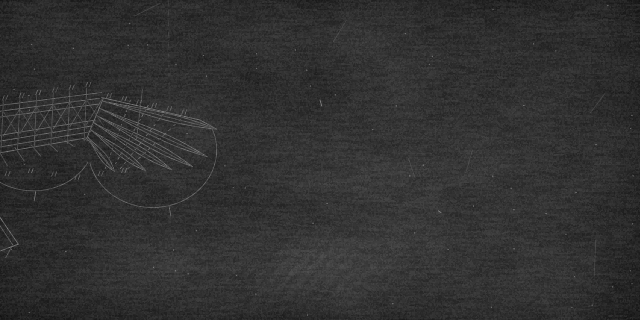
A Shadertoy shader for this texture:

```glsl
// A dark slate board with a chalk drafting of a ribbed wing at the left.
// Soft ellipses and layered sines shade the slate, cellular noise gives grain
// and dust; segments, leaf shapes and elliptic arcs make the chalk strokes.

#define GRID 384.0        // design units per canvas height, y runs downward
#define SLATE 0.172       // base tone of the board
#define CLOUD 0.013       // strength of the wiped clouds
#define GRAIN 0.062       // strength of the fine grain
#define STREAK 0.038      // strength of the horizontal streaks
#define CHALK 0.62        // tone of full chalk
#define LINE_HALF 0.42    // half width of a chalk line

float unitsPerPixel;
float chalk = 0.0;

vec2 hash2(vec2 c) {
    vec3 h = fract(c.xyx * vec3(0.1031, 0.103, 0.0973));
    h += dot(h, h.yzx + 33.33);
    return fract((h.xx + h.yz) * h.zy);
}

// Distance to the nearest scattered point, and a random value of its cell
vec2 cellular(vec2 p) {
    vec2 best = vec2(9.0, 0.0);
    for (int k = 0; k < 9; k++) {
        vec2 c = floor(p) + vec2(k % 3 - 1, k / 3 - 1), r = hash2(c);
        float d = length(c + 0.15 + 0.7 * r - p);
        if (d < best.x) best = vec2(d, fract(r.x * 17.3 + r.y * 31.7));
    }
    return best;
}

float layeredSines(vec2 p) {
    float sum = 0.0, amp = 1.0;
    for (int i = 0; i < 5; i++) {
        p = mat2(0.8, 0.6, -0.6, 0.8) * p * 1.7 + 1.3;
        p += 0.6 * sin(p.yx * 0.8);
        sum += amp * sin(p.x) * sin(p.y);
        amp *= 0.68;
    }
    return sum;
}

// Adds a stroke at distance d from its axis
void stroke(float tone, float d) {
    chalk = max(chalk, tone * clamp(0.5 + (LINE_HALF - d) / unitsPerPixel, 0.0, 1.0));
}

void line(float tone, vec2 p, vec2 a, vec2 b) {
    p -= a;
    b -= a;
    stroke(tone, length(p - b * clamp(dot(p, b) / dot(b, b), 0.0, 1.0)));
}

void arc(float tone, vec2 p, vec2 c, vec2 r) {
    vec2 v = (p - c) / r;
    float len = max(length(v), 0.01);
    stroke(tone, abs(len - 1.0) * len / max(length(v / r), 0.0001));
}

// Leaf outline with a centre rib
void feather(vec2 p, vec2 root, vec2 tip) {
    vec2 v = tip - root;
    float h = clamp(dot(p - root, v) / dot(v, v), 0.0, 1.0);
    float d = length(p - root - v * h);
    stroke(0.85, abs(d - 4.2 * sin(3.1416 * pow(h, 1.4))));
    stroke(0.65, d);
}

void ticks(vec2 p, vec2 a) {
    line(0.8, p, a, a + vec2(2, -5));
    line(0.8, p, a + vec2(4, 0), a + vec2(6, -5));
}

void wing(vec2 p) {
    // Long spars of the inner wing
    for (int i = 0; i < 7; i++) {
        float k = float(i), low = step(2.5, k), y = 127.0 + 7.0 * k + 15.0 * low;
        line(0.85, p, vec2(-4, y), vec2(122.0 - 2.6 * k, y - 16.0 - 3.0 * low));
    }
    // Lattice, feathers and ticks
    for (int i = 0; i < 6; i++) {
        float k = float(i);
        vec2 a = vec2(4.0 + 20.0 * k, 127.0 - 2.8 * k);
        line(0.6, p, a - vec2(0, 7), a + vec2(-3, 56));
        line(0.6, p, a + vec2(0, 36), a + vec2(19, 5));
        line(0.45, p, a + vec2(0, 7), a + vec2(20, 38));
        line(0.6, p, a + vec2(-6, 53), a + vec2(5.0, 72.0 - 3.0 * k));
        vec2 tip = vec2(260.0 - 8.0 * k - 3.3 * k * k, 206.0 - 51.0 * exp(-1.05 * k));
        feather(p, mix(vec2(122, 121), vec2(105, 164), k / 5.0), tip);
        ticks(p, vec2(3.0 + 20.0 * k, 120.0 - 3.2 * k));
        ticks(p, vec2(6.0 + 28.0 * k, 211.0 - 4.0 * sin(1.6 * k)));
        ticks(p, vec2(128.0 + 18.0 * k, 117.0 + 4.0 * k));
    }
    // Leading edge and hinge
    line(1.0, p, vec2(122, 117), vec2(240, 144));
    line(1.0, p, vec2(240, 144), vec2(260, 155));
    line(1.0, p, vec2(124, 118), vec2(104, 166));
    line(0.8, p, vec2(104, 166), vec2(134, 202));
    // Dashed cross ties
    float dash = smoothstep(-0.3, 0.3, sin(p.y * 1.1));
    for (int i = 0; i < 4; i++) {
        float k = float(i);
        vec2 a = vec2(157.0 + 21.0 * k, 119.0 + 7.0 * k);
        line(0.8 * dash, p, a, vec2(126.0 + 9.0 * k, 203));
    }
    line(0.6, p, vec2(171, 107), vec2(164, 166));
    // Braces beneath, with their cusps
    float below = step(195.0 - 0.27 * (p.x - 108.0), p.y);
    arc(0.75 * below * step(105.0, p.x), p, vec2(183, 180), vec2(77, 69));
    arc(0.75 * step(195.0, p.y), p, vec2(40, 165), vec2(74, 64));
    line(1.0, p, vec2(203, 248), vec2(205, 259));
    line(1.0, p, vec2(43, 229), vec2(41, 241));
    // Corner of a second frame
    line(1.0, p, vec2(-2, 258), vec2(22, 293));
    line(1.0, p, vec2(22, 293), vec2(-2, 302));
    line(0.7, p, vec2(-2, 268), vec2(16, 295));
    line(0.7, p, vec2(14, 296), vec2(7, 309));
}

void scratches(vec2 p) {
    vec4 marks[8] = vec4[8](vec4(567, 180, 559, 207), vec4(490, 190, 498, 213),
        vec4(726, 112, 708, 136), vec4(715, 288, 713, 331), vec4(416, 24, 400, 50),
        vec4(192, 4, 162, 19), vec4(384, 120, 386, 127), vec4(526, 253, 529, 255));
    for (int i = 0; i < 8; i++)
        line(i < 6 ? 0.24 : 0.85, p, marks[i].xy, marks[i].zw);
    line(0.11 + 0.11 * sin(p.y * 0.5), p, vec2(202, 0), vec2(203, 118));
}

float board(vec2 p) {
    // Wiped patches: centre and radii
    vec4 patches[8] = vec4[8](vec4(100, 58, 90, 42), vec4(430, 45, 65, 38),
        vec4(590, 160, 140, 85), vec4(365, 328, 120, 48), vec4(520, 290, 170, 70),
        vec4(160, 305, 105, 60), vec4(400, 190, 210, 110), vec4(640, 330, 90, 60));
    float tone = SLATE;
    for (int i = 0; i < 8; i++) {
        vec2 v = (p - patches[i].xy) / patches[i].zw;
        float wipe = sin(0.35 * p.x + 0.28 * p.y + sin(p.y * 0.06));
        tone += (i == 3 ? 0.055 + 0.012 * wipe : 0.028) * exp(-dot(v, v));
    }
    // Clouds, streaks and grain
    tone += CLOUD * layeredSines(p * vec2(0.011, 0.017));
    tone += STREAK * (cellular(p * vec2(0.045, 0.4)).y - 0.5);
    tone += GRAIN * (cellular(p * 0.55).y - 0.5);
    // Darker rim
    vec2 rim = min(p, vec2(2, 1) * GRID - p);
    tone -= 0.025 * exp(-rim.x / 45.0) + 0.022 * exp(-rim.y / 22.0);
    // Scattered dust
    vec2 dust = cellular(p / 24.0);
    return tone + 0.22 * step(0.86, dust.y) * smoothstep(0.055, 0.015, dust.x);
}

void mainImage(out vec4 fragColor, in vec2 fragCoord) {
    unitsPerPixel = GRID / iResolution.y;
    vec2 p = vec2(fragCoord.x, iResolution.y - fragCoord.y) * unitsPerPixel;
    wing(p);
    chalk *= 0.5 + 0.4 * cellular(p * 0.3).y;
    scratches(p);
    fragColor = vec4(vec3(mix(board(p), CHALK, chalk)), 1.0);
}
```
